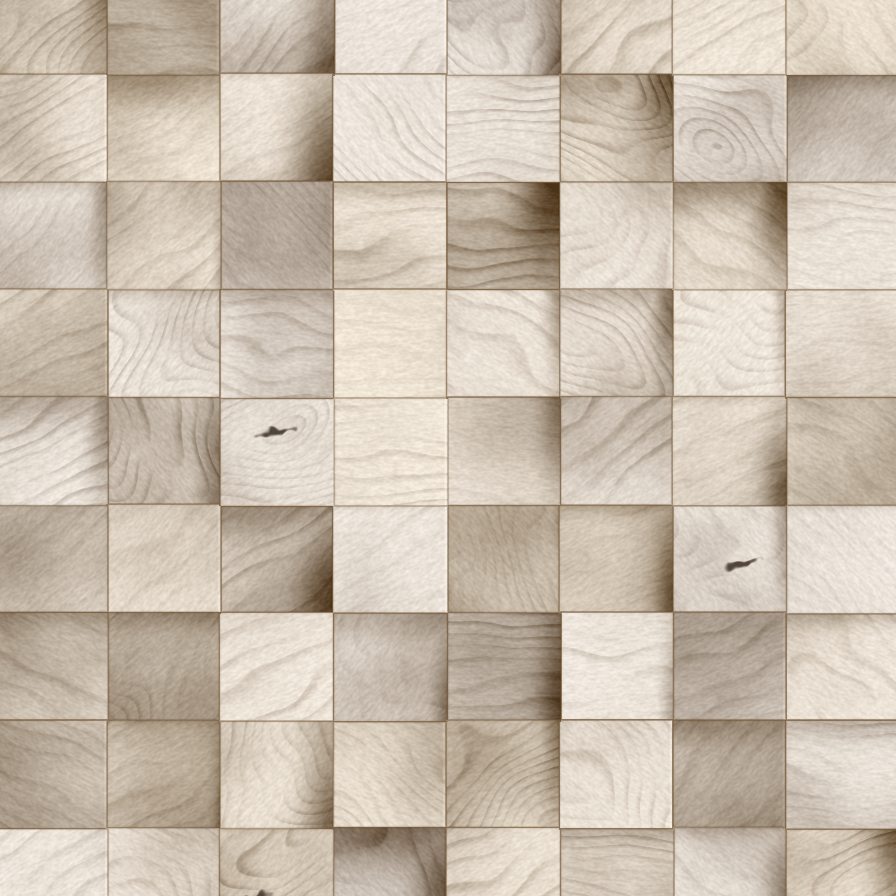
Give the GLSL for this texture, as a WebGL 2 fragment shader.

```glsl
#version 300 es
precision highp float;

uniform vec2 u_resolution;
out vec4 outColor;

// Layout, in canvas units
const vec2 BLOCK_SIZE = vec2(0.1263, 0.1202);
const vec2 GRID_ORIGIN = vec2(-0.0078, -0.0460);
const float EDGE_JITTER = 0.022;
const float SEAM_HALF_WIDTH = 0.0008;
const float CREASE_WIDTH = 0.0032;

// Colours
const vec3 DARK_WOOD = vec3(0.44, 0.36, 0.27);
const vec3 PALE_WOOD = vec3(0.93, 0.895, 0.85);
const vec3 SEAM_COLOR = vec3(0.48, 0.37, 0.25);
const vec3 KNOT_COLOR = vec3(0.22, 0.17, 0.13);
const vec3 WARM_TINT = vec3(0.006, 0.0, -0.016);

// Wood and light
const float TONE_MIN = 0.50;
const float TONE_MAX = 1.14;
const float TONE_KNEE = 0.88;
const float TONE_HEADROOM = 0.15;
const float GRAIN_DEPTH = 0.30;
const float FIBRE_DEPTH = 0.11;
const float SLOPE_DEPTH = 0.20;
const float CLOUD_DEPTH = 0.24;
const float SHADOW_DEPTH = 1.0;
const float KNOT_CHANCE = 0.05;
const float TAU = 6.2831853;

float hash(vec2 p, float salt) {
    vec3 h = fract(vec3(p.xyx + salt * 7.31) * vec3(0.1031, 0.1030, 0.0973));
    h += dot(h, h.yzx + 33.33);
    return fract((h.x + h.y) * h.z);
}

vec2 gradient(vec2 p) {
    float angle = TAU * hash(p, 11.0);
    return vec2(cos(angle), sin(angle));
}

float gradientNoise(vec2 p) {
    vec2 i = floor(p), f = fract(p);
    vec2 u = f * f * f * (f * (f * 6.0 - 15.0) + 10.0);
    vec2 e = vec2(1.0, 0.0);
    float low = mix(dot(gradient(i), f), dot(gradient(i + e), f - e), u.x);
    float high = mix(dot(gradient(i + e.yx), f - e.yx), dot(gradient(i + 1.0), f - 1.0), u.x);
    return mix(low, high, u.y);
}

vec2 rotate(vec2 p, float angle) {
    float c = cos(angle), s = sin(angle);
    return vec2(c * p.x + s * p.y, c * p.y - s * p.x);
}

// Lower left corner of a block, slightly out of line
vec2 corner(vec2 id) {
    return EDGE_JITTER * vec2(hash(id, 1.0), hash(id, 2.0));
}

// Growth lines: straight, slanted or ringed; returns darkening
float woodGrain(vec2 p, vec2 id) {
    float kind = hash(id, 3.0), turn = hash(id, 4.0) - 0.5;
    vec2 seed = 40.0 * vec2(hash(id, 5.0), hash(id, 6.0));
    float slant = kind < 0.3 ? turn * 0.3 : sign(turn) * (0.4 + abs(turn));
    vec2 along = rotate(p, slant);
    float warp = gradientNoise(along * vec2(0.9, 1.6) + seed);
    float across = along.y + 0.22 * warp;
    if (kind > 0.72) {
        vec2 center = vec2(turn * 1.8, hash(id, 7.0) - 0.7);
        across = length((along - center) * vec2(0.7, 1.1)) + 0.5 * warp;
    }
    float phase = across * mix(3.5, 9.0, hash(id, 8.0)) + 0.45 * gradientNoise(along * 2.2 + seed);
    float ring = fract(phase);
    float line = smoothstep(0.35, 0.86, ring) * (1.0 - smoothstep(0.88, 1.0, ring));
    float patches = clamp(0.5 + 1.3 * gradientNoise(along * vec2(0.8, 3.0) + seed.yx), 0.0, 1.0);
    float fibre = gradientNoise(along * vec2(10.0, 30.0) + seed)
                + 0.9 * gradientNoise(along * vec2(26.0, 46.0) + seed.yx);
    float strength = mix(0.25, 1.0, hash(id, 9.0));
    return GRAIN_DEPTH * strength * line * line * patches + FIBRE_DEPTH * fibre;
}

// Shadow thrown by a taller neighbour; d is the distance to its side
float castShadow(float d, float rise, float reach) {
    float drop = clamp((rise - 0.06) / 0.65, 0.0, 1.0);
    float fall = 1.0 - smoothstep(0.0, 0.08 + reach * drop, d);
    return fall * fall * sqrt(drop);
}

float knotMask(vec2 p, vec2 id) {
    vec2 center = 0.45 * (vec2(hash(id, 14.0), hash(id, 15.0)) - 0.5);
    vec2 q = rotate(p - center, mix(0.2, 0.9, hash(id, 16.0)));
    q.y += 0.05 * gradientNoise(q * 9.0 + id);
    float d = length(q / vec2(0.16, 0.03)) + 0.8 * gradientNoise(q * 14.0 + id);
    return (1.0 - smoothstep(0.4, 1.3, d)) * step(hash(id, 17.0), KNOT_CHANCE);
}

// Eases bright tones toward a limit
float softLimit(float tone) {
    float over = max(tone - TONE_KNEE, 0.0);
    return min(tone, TONE_KNEE) + TONE_HEADROOM * (1.0 - exp(-over / TONE_HEADROOM));
}

void main() {
    vec2 uv = gl_FragCoord.xy / u_resolution;
    float pixel = 1.0 / min(u_resolution.x, u_resolution.y);

    // Find the block and the place within it
    vec2 grid = (uv - GRID_ORIGIN) / BLOCK_SIZE;
    vec2 id = floor(grid);
    id -= vec2(lessThan(grid - id, corner(id)));
    vec2 low = grid - id - corner(id);
    vec2 high = 1.0 + vec2(corner(id + vec2(1, 0)).x, corner(id + vec2(0, 1)).y) - (grid - id);
    vec2 p = grid - id - 0.5;

    // Wood tone with a soft slope of light and broad clouds
    float tone = softLimit(mix(TONE_MIN, TONE_MAX, pow(hash(id, 18.0), 0.7))
        + SLOPE_DEPTH * dot(p, gradient(id + 70.0)) + CLOUD_DEPTH * gradientNoise(p * 1.6 + id * 5.3));
    tone -= woodGrain(p, id);

    // Shadows and lit rims from the heights of neighbours
    float height = hash(id, 20.0);
    float riseRight = hash(id + vec2(1, 0), 20.0) - height;
    float riseAbove = hash(id + vec2(0, 1), 20.0) - height;
    float fade = mix(1.0, smoothstep(-0.6, 0.5, p.y * sign(hash(id, 21.0) - 0.6)), 0.7);
    float shadow = castShadow(high.x, riseRight, 0.68) * fade;
    shadow = max(shadow, 0.4 * castShadow(high.y, riseAbove, 0.5));
    tone -= SHADOW_DEPTH * shadow;
    tone += 0.12 * step(riseRight, -0.3) * (1.0 - smoothstep(0.015, 0.035, high.x));

    // Dark crease and thin seam around the block
    vec2 nearest = min(low, high) * BLOCK_SIZE;
    float edge = min(nearest.x, nearest.y);
    tone -= 0.10 * (1.0 - smoothstep(0.0, CREASE_WIDTH, edge));
    vec3 color = mix(DARK_WOOD, PALE_WOOD, clamp(tone, -0.3, 1.08));
    color += WARM_TINT * (2.0 * hash(id, 23.0) - 0.8);
    color = mix(color, KNOT_COLOR, 0.85 * knotMask(p, id));
    float seam = 1.0 - smoothstep(SEAM_HALF_WIDTH - 0.5 * pixel, SEAM_HALF_WIDTH + 0.6 * pixel, edge);
    color = mix(color, SEAM_COLOR, seam * mix(0.35, 0.85, hash(id, 22.0)));

    outColor = vec4(color, 1.0);
}
```
